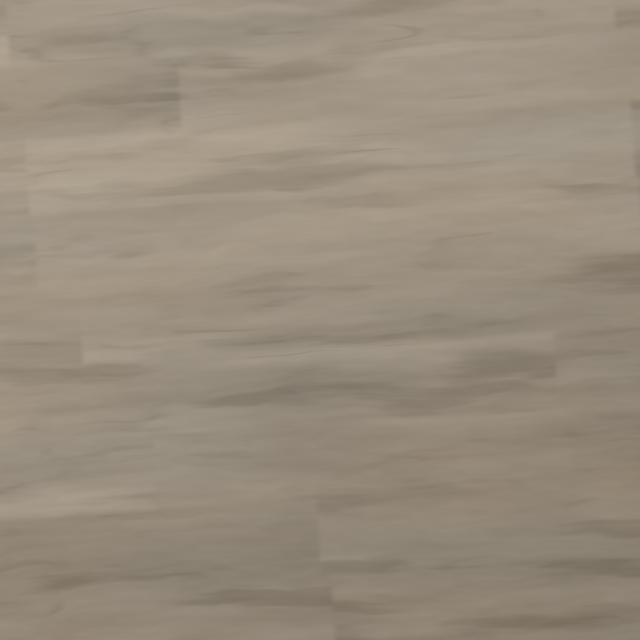
Give the GLSL for this texture, as a Shadertoy shader.

```glsl
const vec3 MID_WOOD = vec3(0.592, 0.548, 0.486);
const vec3 WARM_SHIFT = vec3(0.012, -0.001, -0.009);
const vec2 LIGHT_SLOPE = vec2(-0.050, 0.080);  // brightness change across the canvas
const float GRAIN_TILT = 0.065;
const float ROW_HEIGHT = 0.118;
const float PLANK_LENGTH = 0.95;
const float ROW_BLUR = 0.12;      // share of a row
const float JOINT_BLUR = 0.014;   // share of a plank
const float PLANK_CONTRAST = 0.032;
const float BAND_CONTRAST = 0.085;
const float STREAK_CONTRAST = 0.050;
const float FIBRE_CONTRAST = 0.022;
const float DARK_STREAK = 0.050;
const float CRACK_DEPTH = 0.045;

float hash(vec2 p) {
    vec3 q = fract(vec3(p.xyx) * 0.1031);
    q += dot(q, q.yzx + 33.33);
    return fract((q.x + q.y) * q.z);
}

float noise(vec2 p) {
    vec2 cell = floor(p);
    vec2 f = fract(p);
    f = f * f * f * (f * (f * 6.0 - 15.0) + 10.0);
    float low = mix(hash(cell), hash(cell + vec2(1, 0)), f.x);
    float high = mix(hash(cell + vec2(0, 1)), hash(cell + vec2(1, 1)), f.x);
    return mix(low, high, f.y);
}

float fbm(vec2 p) {
    float sum = 0.0;
    float weight = 0.533;
    for (int i = 0; i < 4; i++) {
        sum += weight * noise(p);
        p = p * 2.03 + vec2(17.3, 9.1);
        weight *= 0.5;
    }
    return sum;
}

// Broad tone of one plank: own shade, soft bands and sparse dark streaks
float plankTone(vec2 p, vec2 id) {
    float seed = hash(id + 40.0);
    vec2 q = p + vec2(seed * 31.0, seed * 17.0);
    float tone = (hash(id + 71.0) - 0.5) * PLANK_CONTRAST;
    tone += (fbm(q * vec2(2.2, 17.0)) - 0.5) * BAND_CONTRAST;
    float dark = smoothstep(0.53, 0.78, fbm(q * vec2(3.6, 31.0) + 50.0));
    return tone - dark * DARK_STREAK;
}

// One row of planks with softly blended butt joints
float rowTone(vec2 p, float row) {
    float along = p.x / PLANK_LENGTH + hash(vec2(row, 12.0)) + 8.0;
    float plank = floor(along);
    float joint = smoothstep(1.0 - JOINT_BLUR, 1.0, fract(along));
    return mix(plankTone(p, vec2(plank, row)),
               plankTone(p, vec2(plank + 1.0, row)), joint);
}

void mainImage(out vec4 fragColor, in vec2 fragCoord) {
    vec2 uv = fragCoord / iResolution.xy;

    // Grain space: slight rise to the right and gentle waviness
    vec2 p = vec2(uv.x + GRAIN_TILT * uv.y, uv.y - GRAIN_TILT * uv.x);
    vec2 wavy = p;
    wavy.y += 0.012 * (noise(p * vec2(4.0, 9.0) + 5.0) - 0.5);
    wavy.y += 0.006 * (noise(p * vec2(17.0, 24.0) + 23.0) - 0.5);

    // Plank rows
    float across = p.y / ROW_HEIGHT + 6.35;
    float row = floor(across);
    float seam = smoothstep(1.0 - ROW_BLUR, 1.0, fract(across));
    float tone = mix(rowTone(wavy, row), rowTone(wavy, row + 1.0), seam);

    // Medium streaks and fine fibres
    tone += (fbm(wavy * vec2(6.0, 48.0) + 90.0) - 0.5) * STREAK_CONTRAST;
    tone += (fbm(wavy * vec2(30.0, 125.0) + 130.0) - 0.5) * FIBRE_CONTRAST;

    // Thin broken cracks, clearest towards the upper left
    float ridge = abs(noise(wavy * vec2(5.0, 42.0) + 210.0) - 0.5);
    float broken = smoothstep(0.52, 0.80, fbm(wavy * vec2(8.0, 26.0) + 260.0));
    float clarity = mix(0.35, 1.0, smoothstep(0.4, 1.4, uv.y + 1.0 - uv.x));
    tone -= (1.0 - smoothstep(0.0, 0.13, ridge)) * broken * clarity * CRACK_DEPTH;

    // Light falloff and drifting warm and grey tints
    tone += dot(uv - 0.5, LIGHT_SLOPE) + 0.012;
    float warmth = fbm(wavy * vec2(2.5, 11.0) + 310.0) * 2.0 - 1.0;
    vec3 color = MID_WOOD + tone * vec3(1.03, 1.0, 0.96) + warmth * WARM_SHIFT;
    fragColor = vec4(clamp(color, 0.0, 1.0), 1.0);
}
```
